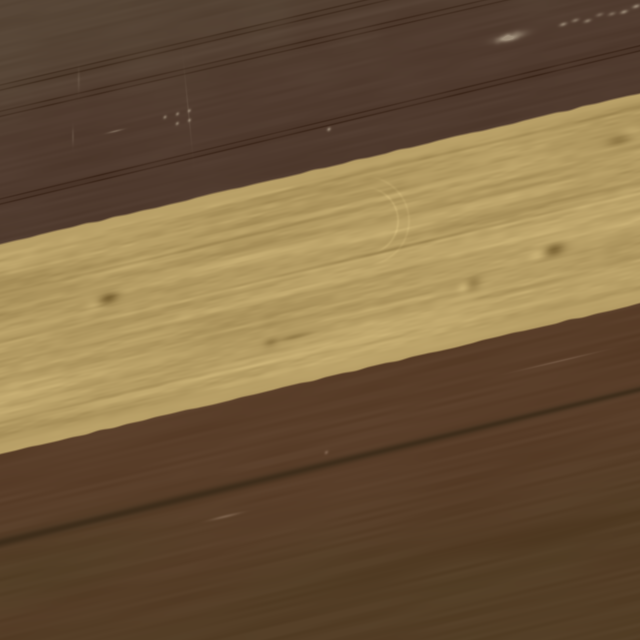
Write a WebGL 1 fragment shader that draws this texture.

```glsl
precision highp float;
// Aerial view of ploughed fields with a pale diagonal stubble strip between them.
uniform vec2 u_resolution;

const float SLOPE = 0.2357;

float hash(vec2 p) {
  p = fract(p * vec2(0.1031, 0.1137));
  p += dot(p, p.yx + 33.33);
  return fract((p.x + p.y) * p.x * 7.31 + p.y * 13.7);
}

float noise(vec2 p) {
  vec2 i = floor(p), f = fract(p);
  f = f * f * (3.0 - 2.0 * f);
  return mix(mix(hash(i), hash(i + vec2(1, 0)), f.x),
             mix(hash(i + vec2(0, 1)), hash(i + vec2(1, 1)), f.x), f.y);
}

float fbm(vec2 p) {
  float sum = 0.0, amp = 0.5;
  for (int i = 0; i < 4; i++) {
    sum += amp * noise(p);
    p = p * 2.03 + 17.0;
    amp *= 0.5;
  }
  return sum / 0.9375;
}

// Soft spot stretched along the field direction
float spot(vec2 p, vec2 centre, vec2 size) {
  vec2 q = p - centre;
  q.y -= SLOPE * q.x;
  q /= size;
  return exp(-dot(q, q));
}

float ridge(float x, float width) {
  return exp(-x * x / (width * width));
}

// Pair of narrow wheel ruts
float ruts(float x) {
  return ridge(x - 0.004, 0.0016) + ridge(x + 0.004, 0.0016) + 0.25 * ridge(x, 0.007);
}

vec3 upperField(vec2 p, float d) {
  float patches = fbm(p * vec2(7.0, 9.0));
  float fade = smoothstep(0.74, 0.96, d + 0.12 * (patches - 0.5));
  vec3 col = mix(vec3(0.312, 0.230, 0.182), vec3(0.335, 0.268, 0.208), fade);
  col += 0.02 * (patches - 0.5) + 0.022 * (noise(vec2(p.x * 9.0, d * 190.0)) - 0.5);
  float tracks = ruts(d - 0.863 + 0.003 * p.x) + ruts(d - 0.822 + 0.006 * p.x)
               + ruts(d - 0.685 - 0.004 * p.x);
  col -= 0.055 * tracks * (0.65 + 0.5 * noise(p * 25.0));
  col += 0.012 * ridge(d - 0.843, 0.006);

  // Pale debris: one long scrap, a trailing row and scattered crumbs
  float debris = spot(p, vec2(0.797, 0.942), vec2(0.020, 0.006)) * (0.6 + 0.7 * noise(p * 130.0));
  for (int i = 0; i < 7; i++) {
    float k = float(i);
    vec2 c = vec2(0.88 + 0.019 * k, 0.962 + 0.0042 * k + 0.003 * sin(k * 2.4));
    debris += spot(p, c, vec2(0.0055, 0.003)) * (0.4 + 0.4 * hash(vec2(k, 4.0)));
  }
  for (int i = 0; i < 5; i++) {
    float k = float(i);
    vec2 c = vec2(0.277 + 0.022 * sin(k * 2.1), 0.807 + 0.005 * k);
    debris += 0.6 * spot(p, c, vec2(0.0028));
  }
  debris += 0.7 * spot(p, vec2(0.514, 0.798), vec2(0.003));
  debris += 0.4 * spot(p, vec2(0.180, 0.795), vec2(0.011, 0.0018));
  debris += 0.12 * ridge(p.x - 0.294 - 0.1 * (0.83 - p.y), 0.0016) * ridge(p.y - 0.83, 0.05);
  debris += 0.18 * ridge(p.x - 0.114, 0.0018) * ridge(p.y - 0.787, 0.012);
  debris += 0.15 * ridge(p.x - 0.123, 0.002) * ridge(p.y - 0.875, 0.015);
  return mix(col, vec3(0.66, 0.60, 0.52), min(debris, 0.9));
}

vec3 stubble(vec2 p, float d) {
  float wide = noise(vec2(p.x * 2.0, d * 50.0));
  float fine = noise(vec2(p.x * 5.0 + 3.0, d * 140.0));
  float grain = noise(vec2(p.x * 45.0, d * 260.0));
  float rows = 0.085 * (wide - 0.5) + 0.085 * (fine - 0.5) + 0.04 * (grain - 0.5);
  float margin = max(1.0 - smoothstep(0.304, 0.317, d), smoothstep(0.598, 0.608, d));
  float light = mix(rows, 0.25 * rows + 0.012, margin);
  light += 0.025 * (fbm(p * 6.0) - 0.5);

  // Long dark and pale drill rows
  light -= 0.055 * ridge(d - 0.596, 0.003) * smoothstep(0.2, 0.6, p.x);
  light -= 0.075 * spot(p, vec2(0.30, 0.611), vec2(0.26, 0.003));
  light -= 0.065 * spot(p, vec2(0.62, 0.612), vec2(0.28, 0.003));
  light -= 0.050 * spot(p, vec2(0.20, 0.387), vec2(0.25, 0.003));
  light += 0.050 * ridge(d - 0.570, 0.003) * (1.0 - smoothstep(0.3, 0.7, p.x));
  light += 0.040 * ridge(d - 0.462, 0.003);

  // Worn patches with pale straw beside them
  light -= 0.21 * spot(p, vec2(0.170, 0.534), vec2(0.015, 0.009));
  light -= 0.23 * spot(p, vec2(0.866, 0.609), vec2(0.016, 0.009));
  light -= 0.12 * spot(p, vec2(0.740, 0.557), vec2(0.012, 0.010));
  light -= 0.13 * spot(p, vec2(0.423, 0.465), vec2(0.011, 0.006));
  light -= 0.14 * spot(p, vec2(0.462, 0.474), vec2(0.023, 0.004));
  light -= 0.12 * spot(p, vec2(0.967, 0.781), vec2(0.018, 0.008));
  light += 0.07 * spot(p, vec2(0.147, 0.524), vec2(0.014, 0.008));
  light += 0.07 * spot(p, vec2(0.840, 0.602), vec2(0.014, 0.007));
  light += 0.07 * spot(p, vec2(0.724, 0.551), vec2(0.009, 0.008));
  light += 0.07 * spot(p, vec2(0.985, 0.795), vec2(0.018, 0.008));

  // Curved turning tracks
  vec2 turn = p - vec2(0.570, 0.655);
  float r = length(turn);
  float arc = ridge(r - 0.052, 0.0022) + 0.7 * ridge(r - 0.069, 0.0022);
  light += 0.045 * arc * smoothstep(0.0, 0.04, turn.x);
  return vec3(0.708, 0.612, 0.390) + light * vec3(1.0, 0.98, 0.82);
}

vec3 lowerField(vec2 p, float d) {
  float patches = fbm(vec2(p.x * 4.0, d * 9.0) + 8.0);
  float olive = smoothstep(0.16, -0.08, d) * (0.25 + 0.75 * patches);
  olive = max(olive, 0.8 * spot(p, vec2(0.05, 0.10), vec2(0.26, 0.07)));
  vec3 col = mix(vec3(0.348, 0.241, 0.160), vec3(0.315, 0.240, 0.140), olive);
  col += 0.02 * (patches - 0.5) + 0.025 * (noise(vec2(p.x * 7.0, d * 170.0)) - 0.5);
  float furrow = ridge(d - 0.152 - 0.004 * p.x, mix(0.0075, 0.0050, p.x));
  col = mix(col, vec3(0.225, 0.165, 0.095), 0.85 * furrow);
  col -= 0.025 * spot(p, vec2(0.85, 0.165), vec2(0.28, 0.012));
  col += 0.12 * spot(p, vec2(0.352, 0.193), vec2(0.022, 0.0025));
  col += 0.07 * spot(p, vec2(0.875, 0.436), vec2(0.055, 0.0018));
  return col + 0.12 * spot(p, vec2(0.510, 0.293), vec2(0.003));
}

void main() {
  vec2 p = gl_FragCoord.xy / u_resolution;
  float d = p.y - SLOPE * p.x;
  float wobble = 0.002 * (noise(vec2(p.x * 45.0, 2.0)) - 0.5);
  vec3 col = mix(lowerField(p, d), stubble(p, d), smoothstep(0.2880, 0.2925, d + wobble));
  col = mix(col, upperField(p, d), smoothstep(0.6160, 0.6210, d - wobble));
  gl_FragColor = vec4(col, 1.0);
}
```
